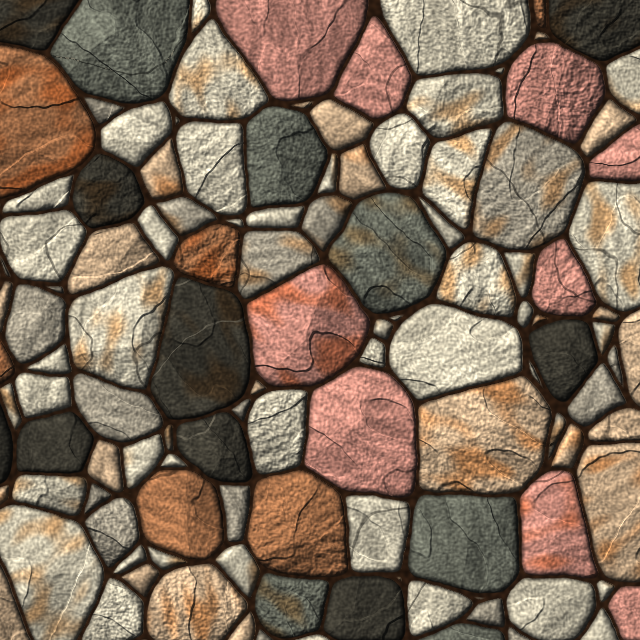
This texture is drawn by a three.js fragment shader. Its source:

```glsl
// Dry-laid wall of irregular, multicoloured stones with small pebbles between.
// A weighted Voronoi layout shapes the stones; pebbles are light sites that only
// survive at the junctions. Facets, ledges and grain are lit from the upper left.
varying vec2 vUv;

const float STONES_ACROSS = 7.6;
const float PEBBLE_SPACING = 0.55;
const float JOINT = 0.017;

struct Stone {
  vec2 centre;
  vec2 id;
  float edge;    // distance to the rounded outline, positive inside
  float pebble;  // 1 for a pebble, 0 for a large stone
};

vec3 hash3(vec2 p) {
  vec3 q = fract(p.xyx * vec3(0.1031, 0.1030, 0.0973));
  q += dot(q, q.yxz + 33.33);
  return fract((q.xxy + q.yzz) * q.zyx);
}

vec2 direction(float turn) {
  return vec2(cos(6.2832 * turn), sin(6.2832 * turn));
}

float corner(vec2 cell, vec2 f, vec2 offset) {
  return dot(direction(hash3(cell + offset).x), f - offset);
}

float gradientNoise(vec2 p) {
  vec2 cell = floor(p), f = fract(p);
  vec2 u = f * f * f * (f * (f * 6.0 - 15.0) + 10.0);
  float low = mix(corner(cell, f, vec2(0.0)), corner(cell, f, vec2(1.0, 0.0)), u.x);
  float high = mix(corner(cell, f, vec2(0.0, 1.0)), corner(cell, f, vec2(1.0)), u.x);
  return mix(low, high, u.y);
}

// Site position in xy and weight in z; layer 0 holds stones, layer 1 pebbles.
vec3 layoutSite(vec2 cell, float layer) {
  vec3 h = hash3(cell + 91.0 * layer);
  float weight = mix(0.85 * h.z * h.z, mix(-0.3, 0.0, h.z), layer);
  return vec3((cell + 0.5 + 0.72 * (h.xy - 0.5)) * mix(1.0, PEBBLE_SPACING, layer), weight);
}

Stone findStone(vec2 p) {
  Stone s;
  float nearest = 1e5;
  for (float layer = 0.0; layer < 1.5; layer++) {
    vec2 base = floor(p / mix(1.0, PEBBLE_SPACING, layer));
    for (float y = -2.0; y < 2.5; y++) for (float x = -2.0; x < 2.5; x++) {
      vec2 cell = base + vec2(x, y);
      vec3 site = layoutSite(cell, layer);
      float power = dot(p - site.xy, p - site.xy) - site.z;
      if (power < nearest) {
        nearest = power;
        s = Stone(site.xy, cell + 91.0 * layer, 0.0, layer);
      }
    }
  }
  // Smooth minimum over all dividing lines rounds the corners.
  float sharpness = mix(36.0, 60.0, s.pebble), total = 0.0;
  for (float layer = 0.0; layer < 1.5; layer++) {
    vec2 base = floor(p / mix(1.0, PEBBLE_SPACING, layer));
    for (float y = -2.0; y < 2.5; y++) for (float x = -2.0; x < 2.5; x++) {
      vec3 site = layoutSite(base + vec2(x, y), layer);
      float apart = distance(site.xy, s.centre);
      float power = dot(p - site.xy, p - site.xy) - site.z;
      if (apart > 0.001) total += exp(-sharpness * (power - nearest) / (2.0 * apart));
    }
  }
  s.edge = -log(max(total, 1e-8)) / sharpness - JOINT;
  return s;
}

// Stone coordinates turned along its own bedding direction.
vec2 bedding(vec2 p, Stone s) {
  vec2 axis = direction(hash3(s.id + 7.0).x), q = p - s.centre;
  return vec2(dot(q, axis), dot(q, vec2(-axis.y, axis.x)));
}

float ledge(vec2 q, vec2 id) {
  float n = gradientNoise(q * vec2(0.9, 1.8) + id * 3.7) + 0.05 * gradientNoise(q * 7.0 + id);
  return smoothstep(-0.018, 0.018, n);
}

float surfaceHeight(vec2 p, Stone s) {
  float bevel = mix(0.085, 0.14, s.pebble);
  float t = 1.0 - clamp(s.edge / bevel, 0.0, 1.0);
  float dome = bevel * 0.9 * sqrt(1.0 - t * t);
  vec3 seed = hash3(s.id + 13.0);
  vec2 q = bedding(p, s);
  float facets = 0.05 + 0.14 * dot(direction(seed.z), q);
  for (float i = 0.0; i < 5.0; i++) {
    vec3 h = hash3(s.id + 17.0 * i + 29.0);
    facets = min(facets, 0.04 + 0.15 * h.z - (0.1 + 0.36 * h.y) * dot(direction(h.x), q));
  }
  float broken = (1.0 - s.pebble) * mix(0.4, 1.0, seed.x);
  float rough = 0.016 * gradientNoise(q * vec2(4.0, 9.0) + s.id) + 0.008 * gradientNoise(p * 14.0)
              + 0.0065 * gradientNoise(p * 27.0);
  rough *= mix(0.9, 2.4, seed.y * seed.y);
  return dome + mix(rough * 0.4, facets + 0.03 * ledge(q, s.id) + rough, broken);
}

vec3 stoneColour(float pick) {
  vec3 c = mix(vec3(0.77, 0.74, 0.66), vec3(0.76, 0.65, 0.53), step(0.32, pick)); // cream, sand
  c = mix(c, vec3(0.60, 0.57, 0.51), step(0.43, pick));  // grey
  c = mix(c, vec3(0.39, 0.40, 0.36), step(0.59, pick));  // slate
  c = mix(c, vec3(0.23, 0.22, 0.19), step(0.71, pick));  // charcoal
  c = mix(c, vec3(0.73, 0.51, 0.46), step(0.81, pick));  // pink
  return mix(c, vec3(0.60, 0.41, 0.28), step(0.95, pick)); // rust
}

vec3 stonePaint(vec2 p, Stone s) {
  vec3 seed = hash3(s.id + 41.0);
  vec2 q = bedding(p, s);
  vec3 colour = stoneColour(seed.x * mix(1.0, 0.62, s.pebble));
  colour *= 1.0 + 0.28 * gradientNoise(q * vec2(1.6, 9.0) + s.id * 2.3) + 0.36 * gradientNoise(p * 25.0);
  colour *= 0.92 + 0.13 * ledge(q, s.id);
  float stain = smoothstep(-0.05, 0.4, gradientNoise(q * vec2(1.8, 3.5) + s.id * 1.9));
  colour *= mix(vec3(1.0), vec3(1.0, 0.83, 0.67), stain * step(0.6, seed.y));
  // Thin cracks, pale where the rock is dark
  float line = abs(gradientNoise(q * 0.7 + s.id * 5.1) + 0.025 * gradientNoise(q * 6.0));
  float crack = (1.0 - smoothstep(0.003, 0.012, line)) * step(0.55, seed.z) * (1.0 - s.pebble);
  return mix(colour, colour.r < 0.33 ? vec3(0.42, 0.40, 0.35) : colour * 0.45, 0.7 * crack);
}

void main() {
  vec2 p = vUv * STONES_ACROSS + 3.0;
  p += 0.045 * vec2(gradientNoise(p * 2.1), gradientNoise(p * 2.1 + 37.0));
  p += 0.012 * vec2(gradientNoise(p * 8.0), gradientNoise(p * 8.0 + 53.0));

  // Surface normal from neighbouring heights
  Stone s = findStone(p);
  vec2 right = p + vec2(0.013, 0.0), up = p + vec2(0.0, 0.013);
  float h = surfaceHeight(p, s);
  float dx = surfaceHeight(right, findStone(right)) - h;
  float dy = surfaceHeight(up, findStone(up)) - h;
  vec3 normal = normalize(vec3(-dx, -dy, 0.013));

  float light = max(dot(normal, normalize(vec3(-0.5, 0.6, 0.8))), 0.0);
  float occlusion = mix(0.55, 1.0, smoothstep(-0.01, 0.06, s.edge));
  vec3 lit = stonePaint(p, s) * (vec3(0.27, 0.28, 0.29) + vec3(1.01, 0.99, 0.95) * light) * occlusion;
  vec3 mortar = vec3(0.16, 0.10, 0.06) * (1.0 + 0.6 * gradientNoise(p * 14.0));
  gl_FragColor = vec4(mix(mortar, lit, smoothstep(-0.011, 0.011, s.edge)), 1.0);
}
```
